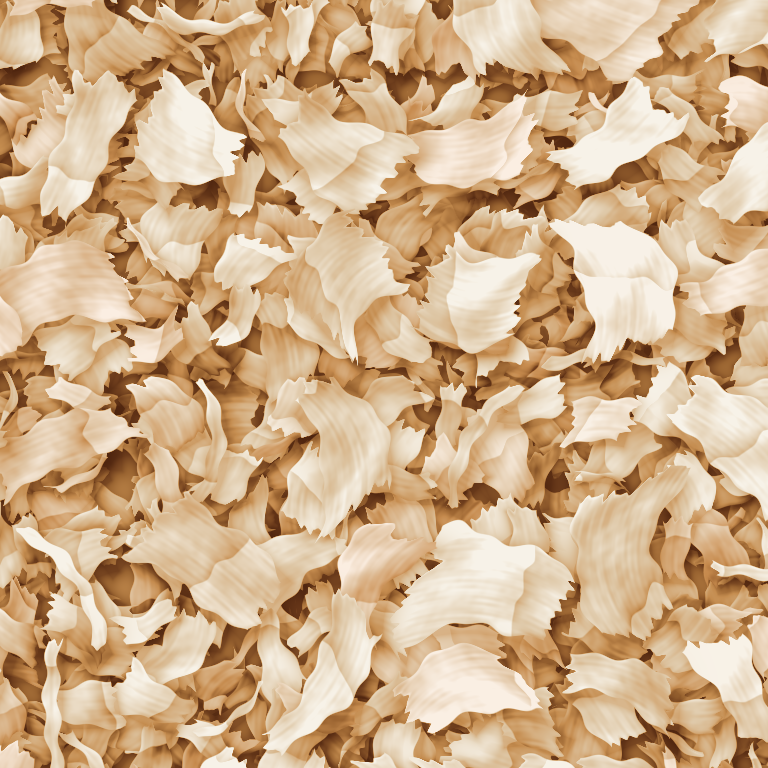
A Shadertoy shader for this texture:

```glsl
// A heap of pale, curled and torn wood shavings with warm brown gaps.
#define LAYERS 8
#define LARGE_GRID 4.7
#define GRID_SPREAD 7.5
#define PRESENCE 0.88
#define SHADOW_DEPTH 0.52
#define FIBRE_DEPTH 0.17
#define CURL_LIGHT 0.24
#define DEEP_TONE 0.32
#define TOP_TONE 0.80

const vec2 LIGHT = vec2(-0.55, 0.83);

// Wood tones from deep gap to lit face, and where each sits on the tone scale
const vec3 WOOD[7] = vec3[7](
    vec3(0.29, 0.13, 0.05), vec3(0.43, 0.24, 0.11), vec3(0.60, 0.39, 0.19),
    vec3(0.77, 0.55, 0.31), vec3(0.83, 0.67, 0.48), vec3(0.87, 0.78, 0.65),
    vec3(0.97, 0.95, 0.91));
const float STOPS[7] = float[7](0.0, 0.04, 0.11, 0.23, 0.39, 0.61, 1.0);

vec4 hash4(vec3 p) {
    vec4 q = fract(p.xyzx * vec4(0.1031, 0.1030, 0.0973, 0.1099));
    q += dot(q, q.wzxy + 33.33);
    return fract((q.xxyz + q.yzzw) * q.zywx);
}

float hash1(vec2 p) {
    vec3 q = fract(p.xyx * 0.1031);
    q += dot(q, q.yzx + 33.33);
    return fract((q.x + q.y) * q.z);
}

float lineNoise(float x, float seed) {
    float i = floor(x);
    return mix(hash1(vec2(i, seed)), hash1(vec2(i + 1.0, seed)), smoothstep(0.0, 1.0, x - i));
}

float noise(vec2 p) {
    float i = floor(p.y);
    return mix(lineNoise(p.x, i), lineNoise(p.x, i + 1.0), smoothstep(0.0, 1.0, p.y - i));
}

vec3 woodColor(float tone) {
    vec3 color = WOOD[0];
    for (int i = 1; i < 7; i++)
        color = mix(color, WOOD[i], clamp((tone - STOPS[i - 1]) / (STOPS[i] - STOPS[i - 1]), 0.0, 1.0));
    return color;
}

// Bend and slant the chip's own axes
vec2 warp(vec2 q, vec2 halfSize, vec4 shape) {
    q.y -= (shape.x - 0.5) * 0.7 * q.x * q.x / halfSize.x;
    q.x += (shape.y - 0.5) * 0.8 * q.y;
    return q;
}

float boxDistance(vec2 q, vec2 halfSize) {
    vec2 d = abs(q) - halfSize;
    return min(max(d.x, d.y), 0.0) + length(max(d, 0.0));
}

// Tapered strip with splintered ends and wavy sides
float chipDistance(vec2 q, vec2 halfSize, vec4 shape) {
    float seed = floor(shape.w * 91.0);
    float tip = seed + 7.0 * sign(q.x);
    float along = clamp(q.x / halfSize.x, -1.0, 1.0);
    float endX = halfSize.x * (0.84 + 0.32 * lineNoise(q.y * 38.0, tip))
               + 0.014 * (lineNoise(q.y * 170.0, tip + 3.0) - 0.5);
    float sideY = halfSize.y * (1.0 + (shape.z - 0.5) * 0.8 * along + 0.13 * sin(q.x * 46.0 + seed))
                + 0.003 * sin(q.x * 120.0 + seed * 3.0 + sign(q.y));
    return boxDistance(q, vec2(endX, sideY));
}

// Brightness of a chip face: curl, fold, fibres and lit rim
float chipTone(vec2 q, vec2 halfSize, vec4 shape, mat2 turn, float d) {
    float seed = shape.w * 57.0;
    vec2 u = q / halfSize;
    vec2 slope = vec2(u.x * (shape.z * 2.4 - 1.2), u.y * (shape.x * 1.6 - 0.8));
    slope += 0.55 * sin(q.yx * 55.0 + seed + 2.0 * sin(q * 38.0 + seed));
    float tone = CURL_LIGHT * dot(turn * slope, LIGHT);

    tone += FIBRE_DEPTH * (noise(vec2(q.x * 28.0, q.y * 240.0) + seed) - 0.5);
    tone += 0.08 * (noise(q * 130.0 + seed) - 0.5);
    tone += 0.025 * sin(q.x * 260.0 + 3.0 * sin(q.y * 60.0)) * shape.y;

    float fold = q.x - halfSize.x * (shape.y * 1.8 - 0.7)
               + 0.025 * (lineNoise(q.y * 45.0, floor(seed)) - 0.5) + q.y * (shape.x - 0.5);
    float flap = smoothstep(-0.0015, 0.0015, fold);
    tone += mix(-0.26 * exp(min(fold, 0.0) * 75.0), 0.12 * exp(-max(fold, 0.0) * 30.0), flap);

    float rim = smoothstep(-0.006, 0.0, d);
    return tone + rim * (0.03 + 0.14 * dot(turn * normalize(u + 0.001), LIGHT));
}

void mainImage(out vec4 fragColor, in vec2 fragCoord) {
    vec2 uv = fragCoord / iResolution.y;
    float edge = 0.8 / iResolution.y;
    float tone = 0.0, blush = 0.0, remaining = 1.0;

    // Walk from the top chip down, four chips per layer, until nothing shows through
    for (int k = 0; k < LAYERS * 4; k++) {
        if (remaining < 0.03) break;
        float level = float(k / 4);
        float grid = LARGE_GRID + GRID_SPREAD * fract(level * 0.618 + 0.12);
        vec2 place = uv * grid + level * vec2(3.37, 5.71) + 8.0;
        vec2 cell = floor(place - 0.5) + vec2(k % 2, (k / 2) % 2);
        vec4 spot = hash4(vec3(cell, level + 1.0));
        vec2 offset = place - cell - 0.35 - 0.3 * spot.xy;
        float reach = length(offset);
        if (spot.w > PRESENCE || reach > 0.92) continue;

        vec4 shape = hash4(vec3(cell + 41.0, level + 9.0));
        float angle = spot.z * 6.2832;
        mat2 turn = mat2(cos(angle), sin(angle), -sin(angle), cos(angle));
        float slim = fract(shape.w * 17.0);
        float width = slim < 0.14 ? 0.05 : mix(0.12, 0.34, slim);
        vec2 halfSize = vec2(mix(0.34, 0.54, fract(spot.w * 23.0)), width) / grid;

        vec2 q = warp(offset / grid * turn, halfSize, shape);
        float d = chipDistance(q, halfSize, shape);
        float cover = smoothstep(edge, -edge, d);
        if (cover > 0.0) {
            float depth = 1.0 - level / float(LAYERS - 1);
            float face = mix(DEEP_TONE, TOP_TONE, depth) + 0.42 * (fract(shape.w * 5.0) - 0.5);
            face += chipTone(q, halfSize, shape, turn, d);
            tone += remaining * cover * clamp(face, 0.05, 1.0);
            blush += remaining * cover * smoothstep(0.65, 1.0, fract(shape.z * 13.0));
        }
        // Soft shadow cast on everything below
        vec2 shadeQ = warp((offset + LIGHT * 0.06) / grid * turn, halfSize, shape);
        float shade = exp(-max(boxDistance(shadeQ, halfSize), 0.0) * grid / 0.08);
        remaining *= (1.0 - cover) * (1.0 - SHADOW_DEPTH * shade * smoothstep(0.92, 0.6, reach));
    }

    tone += remaining * 0.25;
    vec3 color = woodColor(tone) * (1.0 + blush * vec3(0.015, -0.02, -0.03));
    fragColor = vec4(color, 1.0);
}
```
